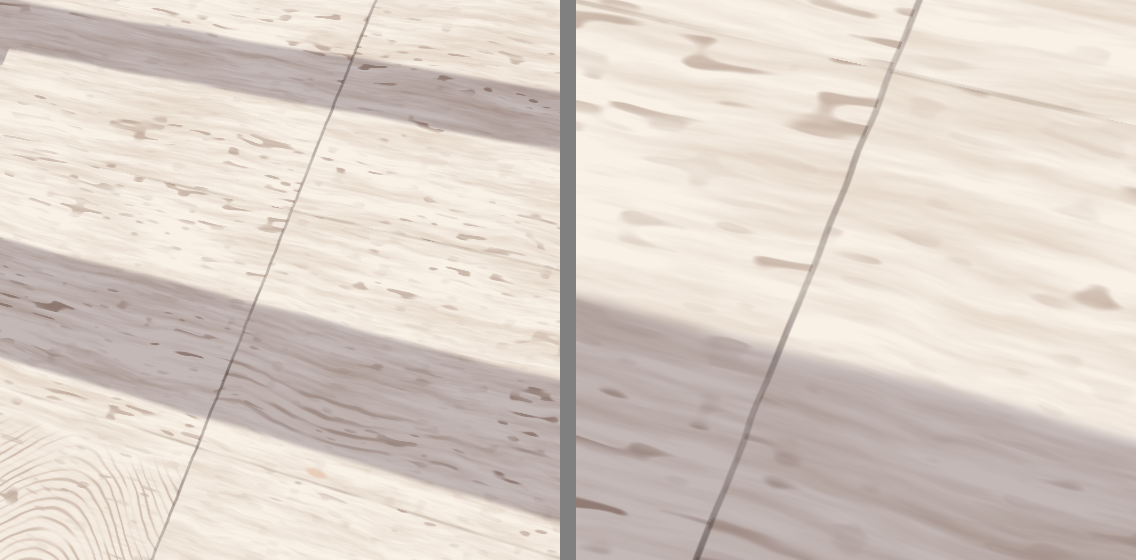
Left: the whole. Right: its middle third, enlarged.
A WebGL 2 fragment shader for this texture:

```glsl
#version 300 es
precision highp float;
// Sunlit travertine paving in perspective, crossed by two soft shadow bands.
// A fan-shaped depth coordinate aligns shadows, joints and grain; layered
// stretched noise makes the clouds, streaks, pits and wavy veins of each slab.

#define SEAM_FOOT 0.271
#define SEAM_LEAN 0.40
#define SEAM_WIDTH 0.0021
#define JOINT_START 0.31
#define JOINT_STEP 0.43
#define SHADOW_SOFT 0.006
#define VEIN_FREQ 290.0
#define GRAIN_FREQ 62.0
#define PIT_FREQ 105.0

uniform vec2 u_resolution;
out vec4 fragColor;

const vec3 CREAM = vec3(0.975, 0.943, 0.903);
const vec3 TAN = vec3(0.845, 0.775, 0.715);
const vec3 PIT_BROWN = vec3(0.66, 0.56, 0.50);
const vec3 STAIN = vec3(0.90, 0.78, 0.69);
const vec3 SHADE = vec3(0.785, 0.765, 0.790);

float hash(vec2 p) {
  vec3 q = fract(p.xyx * vec3(0.1031, 0.1030, 0.0973));
  q += dot(q, q.yzx + 33.33);
  return fract((q.x + q.y) * q.z);
}

float noise(vec2 p) {
  vec2 i = floor(p), f = fract(p);
  f = f * f * (3.0 - 2.0 * f);
  return mix(mix(hash(i), hash(i + vec2(1, 0)), f.x),
             mix(hash(i + vec2(0, 1)), hash(i + vec2(1, 1)), f.x), f.y);
}

float fbm(vec2 p) {
  float sum = 0.0, amp = 0.53;
  for (int i = 0; i < 4; i++) {
    sum += amp * noise(p);
    p = p * 2.03 + vec2(17.3, 9.1);
    amp *= 0.5;
  }
  return sum;
}

// Soft-sided interval: 1 between lo and hi
float band(float v, float lo, float hi, float soft) {
  return smoothstep(lo - soft, lo + soft, v) * (1.0 - smoothstep(hi - soft, hi + soft, v));
}

// Stone colour at u along the grain and depth v across it
vec3 travertine(float u, float v, float side, float row, float shadow) {
  vec2 slab = vec2(side * 37.0 + row * 13.0, side * 71.0 + row * 29.0);
  float warp = fbm(vec2(u * 5.0, v * 7.0) + slab) - 0.5;
  float g = v + 0.35 * v * v + 0.035 * warp;

  float cloud = fbm(vec2(u * 4.0, g * 13.0) + slab);
  float streak = fbm(vec2(u * 6.0, g * GRAIN_FREQ) + slab);
  float fine = fbm(vec2(u * 28.0, g * 210.0) + slab);
  float tone = 0.24 + 0.75 * (cloud - 0.5) + 0.85 * (streak - 0.5) + 0.45 * (fine - 0.5);
  tone += shadow * (0.05 + 0.5 * (streak - 0.5));

  // Bold wavy veins in the near slabs
  float leftVeins = (1.0 - side) * (1.0 - smoothstep(0.19, 0.29, v + 0.12 * warp));
  float rightVeins = side * band(v + 0.06 * warp, 0.385, 0.465, 0.018)
                   * (1.0 - smoothstep(0.25, 0.62, u));
  float veins = leftVeins + rightVeins;
  float bend = (1.0 - side) * 0.10 * sin(u * 13.0 + 1.0);
  float phase = (v + bend) * VEIN_FREQ + 13.0 * warp + 3.0 * cloud;
  float wave = 0.5 + 0.5 * sin(phase);
  float broken = smoothstep(0.3, 0.65, noise(vec2(u * 16.0, phase * 0.32) + slab));
  tone = mix(tone, 0.02 + 0.22 * fine + 0.75 * pow(wave, 3.0) * (0.3 + 0.7 * broken), 0.8 * veins);
  vec3 stone = mix(CREAM, TAN, clamp(tone, 0.0, 1.2));

  // Elongated pits gathered along some layers
  float layer = smoothstep(0.48, 0.72, fbm(vec2(u * 3.0, g * 24.0) + slab + 5.0));
  float pit = smoothstep(0.70, 0.88, noise(vec2(u * 34.0, g * PIT_FREQ) + slab));
  pit *= 0.15 + 0.85 * layer;
  pit = max(pit, veins * smoothstep(0.65, 0.95, wave) * broken * 0.45);
  return mix(stone, PIT_BROWN, pit * (0.55 + 0.25 * shadow));
}

void main() {
  vec2 uv = gl_FragCoord.xy / u_resolution;
  float pixel = 1.0 / min(u_resolution.x, u_resolution.y);
  float depth = (uv.y + 0.37 * uv.x) / (1.0 + 0.2 * uv.x);
  float across = uv.x - SEAM_FOOT - SEAM_LEAN * uv.y;
  float side = step(0.0, across);

  // Two shadow bands with slightly uneven edges
  float edge = depth + 0.005 * (noise(vec2(uv.x * 9.0, depth * 5.0)) - 0.5);
  float corner = 0.03 * (1.0 - smoothstep(0.002, 0.018, uv.x));
  float shadow = max(band(edge, 0.915 - corner, 1.003, SHADOW_SOFT * 0.75),
                     band(edge, 0.363, 0.575, SHADOW_SOFT));

  float rowPos = (depth - JOINT_START) / JOINT_STEP;
  vec3 color = travertine(across, depth, side, floor(rowPos), shadow);

  // Peach mineral stain
  vec2 spot = (vec2(uv.x, depth) - vec2(0.565, 0.327)) / vec2(0.022, 0.009);
  color = mix(color, STAIN, 0.7 * (1.0 - smoothstep(0.5, 1.1, length(spot))));

  // Faint cross joints and the long seam
  float jointGap = abs(fract(rowPos + 0.5) - 0.5) * JOINT_STEP;
  float joint = 1.0 - smoothstep(0.0006, 0.0012 + 1.5 * pixel, jointGap);
  color *= 1.0 - joint * vec3(0.13, 0.15, 0.17) * noise(vec2(uv.x * 18.0, side * 7.0));
  float wobble = 0.0016 * (noise(vec2(uv.y * 45.0, 3.0)) - 0.5);
  float gap = abs(across + wobble) * 0.928;
  float seam = 1.0 - smoothstep(SEAM_WIDTH * 0.5, SEAM_WIDTH + pixel, gap);
  float wear = 0.55 + 0.45 * noise(vec2(uv.y * 30.0, 8.0)) + 0.3 * band(uv.y, 0.24, 0.36, 0.03);
  color *= 1.0 - seam * wear * vec3(0.30, 0.32, 0.32);

  fragColor = vec4(color * mix(vec3(1.0), SHADE, shadow), 1.0);
}
```
